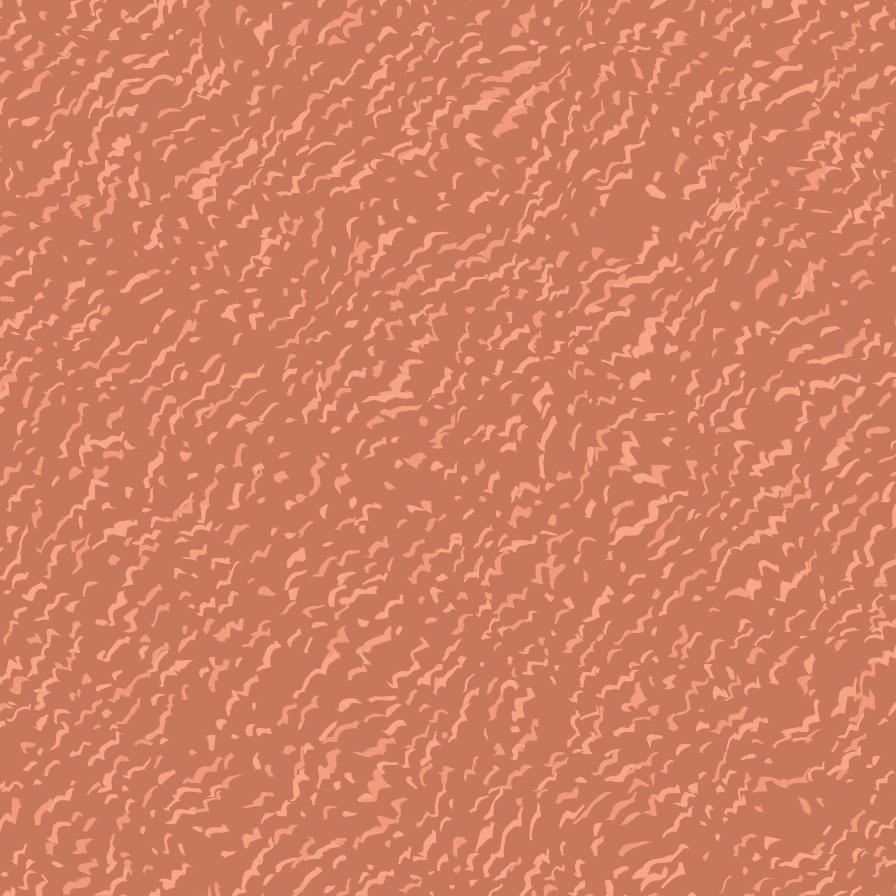
Give the GLSL for this texture, as a WebGL 1 fragment shader.

```glsl
precision highp float;
// Terracotta leather grain: slim scalloped peach ridges lit from the upper left.

uniform vec2 u_resolution;

#define CELLS 40.0       // grain cells across the canvas
#define SLANT 0.86       // main direction of the ridges, radians
#define TILT 0.35        // random turn of each ridge, radians
#define JITTER vec2(0.7, 0.6)  // scatter along and across the slant
#define COVERAGE 0.93    // share of cells that carry a ridge
#define WOBBLE 0.36      // raggedness of the outlines
#define ARCH 0.22        // height of one scallop
#define ARCH_RATE 3.9    // scallops along a ridge
#define CLAY vec3(0.78, 0.47, 0.36)
#define PEACH vec3(0.97, 0.65, 0.53)
#define CORAL vec3(0.95, 0.60, 0.48)

float hash(vec2 p) {
  return fract(sin(dot(p, vec2(127.1, 311.7))) * 43758.5453);
}

vec2 hash2(vec2 p) {
  return vec2(hash(p), hash(p + 57.3));
}

vec2 noise2(vec2 p) {
  vec2 i = floor(p);
  vec2 f = fract(p);
  f = f * f * (3.0 - 2.0 * f);
  vec2 low = mix(hash2(i), hash2(i + vec2(1.0, 0.0)), f.x);
  vec2 high = mix(hash2(i + vec2(0.0, 1.0)), hash2(i + 1.0), f.x);
  return mix(low, high, f.y);
}

vec2 rotate(vec2 p, float angle) {
  float c = cos(angle);
  float s = sin(angle);
  return vec2(c * p.x + s * p.y, c * p.y - s * p.x);
}

// Ribbon along a chain of arches: short ones are single arcs, long ones stairs.
float ridge(vec2 p, float halfLength, float halfWidth, float phase) {
  float angle = ARCH_RATE * p.x + phase;
  float slope = ARCH * ARCH_RATE * sin(angle);
  float offset = p.y - ARCH * (abs(cos(angle)) - 0.6);
  float along = p.x / halfLength;
  float width = halfWidth * (1.0 - 0.5 * min(along * along, 1.0));
  float across = abs(offset) / sqrt(1.0 + slope * slope) - width;
  return max(across, abs(p.x + 0.4 * offset) - halfLength);
}

void main() {
  float side = min(u_resolution.x, u_resolution.y);
  vec2 p = rotate(gl_FragCoord.xy / side * CELLS, SLANT);

  // Bend space at three scales: swaying rows, uneven ridges, chipped edges.
  p += 1.4 * (noise2(p * 0.27 + 7.0) - 0.5);
  p += WOBBLE * (noise2(p * 1.5) - 0.5);
  p += 0.35 * WOBBLE * (noise2(p * 4.0 + 19.0) - 0.5);

  // Union of the ridges in the neighbouring cells.
  vec2 cell = floor(p);
  float nearest = 10.0;
  float tint = 0.0;
  for (int y = -1; y <= 1; y++) {
    for (int x = -1; x <= 1; x++) {
      vec2 id = cell + vec2(float(x), float(y));
      if (hash(id + 3.7) > COVERAGE) continue;
      vec2 centre = id + 0.5 + JITTER * (hash2(id) - 0.5);
      vec2 local = rotate(p - centre, TILT * (2.0 * hash(id + 11.9) - 1.0));
      float size = hash(id + 23.1);
      float halfLength = 0.12 + 0.45 * size + 0.35 * size * size * size;
      float halfWidth = mix(0.09, 0.155, hash(id + 31.7));
      float phase = 1.6 * (hash(id + 43.3) - 0.5);
      float d = ridge(local, halfLength, halfWidth, phase);
      if (d < nearest) {
        nearest = d;
        tint = hash(id + 71.9);
      }
    }
  }

  // Crisp edge about one pixel wide.
  float soft = 0.75 * CELLS / side;
  float mask = 1.0 - smoothstep(-soft, soft, nearest);
  vec3 ridgeColor = mix(CORAL, PEACH, smoothstep(0.2, 0.6, tint));
  gl_FragColor = vec4(mix(CLAY, ridgeColor, mask), 1.0);
}
```
